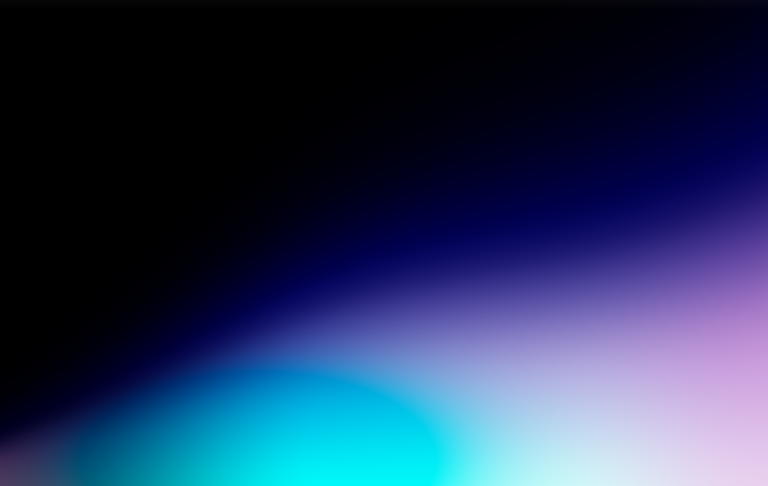
Write a Shadertoy shader that draws this background.

```glsl
// A soft aurora: a curved horizon of navy light fading up into black, with a
// violet-to-white glow below it. The glow is a smooth colour ramp over depth,
// tinted at both sides; an ellipse removes its red to leave a cyan pool.

const float PI = 3.14159265;

// Glow colours from the horizon down to the bottom edge
const int STOP_COUNT = 5;
const vec3 GLOW[STOP_COUNT] = vec3[STOP_COUNT](
    vec3(0.00, 0.00, 0.35),
    vec3(0.35, 0.31, 0.66),
    vec3(0.71, 0.64, 0.86),
    vec3(0.82, 0.84, 0.94),
    vec3(0.89, 0.99, 0.98));

// Side tints
const vec3 LEFT_DIM = vec3(0.45, 0.25, 0.38);
const vec3 RIGHT_PINK = vec3(1.04, 0.84, 0.96);
const float LEFT_REACH = 0.42;
const float PINK_START = 0.72;

// Horizon: straight slope plus three sine harmonics
const float HORIZON_START = 0.105;
const float HORIZON_SLOPE = 0.555;
const vec3 HORIZON_WAVES = vec3(0.046, 0.0165, -0.016);

// Fade into the dark above the horizon
const float FADE_LEFT = 0.06;
const float FADE_GROWTH = 0.20;
const float FADE_POWER = 1.4;

// Cyan pool
const vec2 POOL_CENTER = vec2(0.336, 0.053);
const vec2 POOL_RADII = vec2(0.232, 0.182);
const float POOL_FALLOFF = 3.0;

// Faint haze along the top edge
const vec3 TOP_HAZE = vec3(0.025);
const float HAZE_DEPTH = 0.025;

float horizonHeight(float x) {
    vec3 waves = sin(PI * x * vec3(1.0, 2.0, 3.0));
    return HORIZON_START + HORIZON_SLOPE * x + dot(HORIZON_WAVES, waves);
}

// Quadratic spline weight, three stops wide
float splineWeight(float x) {
    x = abs(x);
    float tail = max(1.5 - x, 0.0);
    return x < 0.5 ? 0.75 - x * x : 0.5 * tail * tail;
}

vec3 glowRamp(float depth) {
    float place = clamp(depth, -0.5, 1.0) * float(STOP_COUNT - 1);
    vec3 color = vec3(0.0);
    for (int i = -3; i <= STOP_COUNT; i++) {
        color += GLOW[clamp(i, 0, STOP_COUNT - 1)] * splineWeight(place - float(i));
    }
    return color;
}

void mainImage(out vec4 fragColor, in vec2 fragCoord) {
    vec2 uv = fragCoord / iResolution.xy;
    float horizon = horizonHeight(uv.x);

    // Glow by relative depth below the horizon
    vec3 color = glowRamp((horizon - uv.y) / horizon);

    // Dim blue on the left, pink on the right
    color *= mix(LEFT_DIM, vec3(1.0), smoothstep(0.0, LEFT_REACH, uv.x));
    color *= mix(vec3(1.0), RIGHT_PINK, smoothstep(PINK_START, 1.0, uv.x));

    // Red vanishes inside the pool and returns gradually outside
    float outside = max(length((uv - POOL_CENTER) / POOL_RADII) - 1.0, 0.0);
    color.r *= 1.0 - exp(-POOL_FALLOFF * outside);

    // Night above the horizon
    float rise = max(uv.y - horizon, 0.0) / (FADE_LEFT + FADE_GROWTH * uv.x);
    color *= exp(-pow(rise, FADE_POWER));
    color += TOP_HAZE * smoothstep(1.0 - HAZE_DEPTH, 1.0, uv.y);

    fragColor = vec4(clamp(color, 0.0, 1.0), 1.0);
}
```
